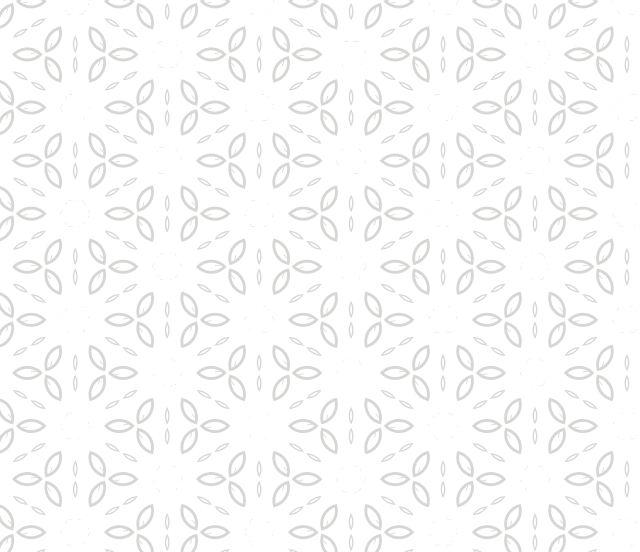
A WebGL 2 fragment shader for this pattern:

```glsl
#version 300 es
precision highp float;

uniform vec2 u_resolution;
out vec4 fragColor;

const float PI = 3.14159265;
const float CELLS_ACROSS = 6.028;            // lattice spacings per canvas width
const vec2 ROSETTE_ORIGIN = vec2(0.5486, 0.4457);
const vec3 PAPER = vec3(1.0);
const vec3 PETAL_GREY = vec3(0.84, 0.84, 0.83);
const vec3 FAINT_GREY = vec3(0.88, 0.88, 0.87);

vec2 hashGradient(vec2 cell) {
    float h = fract(sin(dot(cell, vec2(127.1, 311.7))) * 43758.5);
    return vec2(cos(2.0 * PI * h), sin(2.0 * PI * h));
}

float gradientNoise(vec2 p) {
    vec2 i = floor(p), f = fract(p);
    vec2 u = f * f * f * (f * (f * 6.0 - 15.0) + 10.0);
    vec2 e = vec2(1.0, 0.0);
    float bottom = mix(dot(hashGradient(i), f),
                       dot(hashGradient(i + e.xy), f - e.xy), u.x);
    float top = mix(dot(hashGradient(i + e.yx), f - e.yx),
                    dot(hashGradient(i + e.xx), f - e.xx), u.x);
    return mix(bottom, top, u.y);
}

// Offset from the nearest point of a triangular lattice with unit spacing
vec2 latticeOffset(vec2 p) {
    vec2 period = vec2(sqrt(3.0), 1.0);
    vec2 a = p - period * floor(p / period + 0.5);
    vec2 b = p - period * (floor(p / period) + 0.5);
    return dot(a, a) < dot(b, b) ? a : b;
}

// Rotates the nearest of six spokes onto the x axis
vec2 foldSpokes(vec2 p, float firstAngle) {
    float sector = PI / 3.0;
    float angle = atan(p.y, p.x) - firstAngle;
    angle -= sector * floor(angle / sector + 0.5);
    return length(p) * vec2(cos(angle), sin(angle));
}

// Pointed lens along x, made of two circular arcs
float lensDistance(vec2 p, vec2 halfSize) {
    p = abs(p);
    float shift = (halfSize.x * halfSize.x - halfSize.y * halfSize.y) / (2.0 * halfSize.y);
    if ((p.x - halfSize.x) * shift > p.y * halfSize.x)
        return length(p - vec2(halfSize.x, 0.0));
    return length(p + vec2(0.0, shift)) - shift - halfSize.y;
}

// Outline lying inside the edge of the lens
float petalDistance(vec2 p, vec2 halfSize, float stroke) {
    return abs(lensDistance(p, halfSize) + 0.5 * stroke) - 0.5 * stroke;
}

float segmentDistance(vec2 p, vec2 a, vec2 b, float halfWidth) {
    vec2 ab = b - a;
    float t = clamp(dot(p - a, ab) / dot(ab, ab), 0.0, 1.0);
    return length(p - a - ab * t) - halfWidth;
}

float coverage(float dist, float pixel) {
    return clamp(0.5 - dist / pixel, 0.0, 1.0);
}

void main() {
    vec2 uv = gl_FragCoord.xy / u_resolution.x;
    float pixel = CELLS_ACROSS / u_resolution.x;
    vec2 p = (uv - ROSETTE_ORIGIN) * CELLS_ACROSS;
    vec2 local = latticeOffset(p);
    vec2 largeSpoke = foldSpokes(local, 0.0);
    vec2 smallSpoke = foldSpokes(local, PI / 6.0);

    // Large and small petals alternate around each rosette
    vec2 petal = largeSpoke - vec2(0.415, 0.0);
    float large = petalDistance(petal, vec2(0.144, 0.066), 0.027);
    float small = petalDistance(smallSpoke - vec2(0.403, 0.0), vec2(0.081, 0.022), 0.0125);

    // Fine nick inside the outer end of each large petal
    float nick = segmentDistance(petal, vec2(0.038, 0.008), vec2(0.078, 0.017), 0.0035);

    // Worn, broken hexagon at the rosette centre
    float edge = segmentDistance(smallSpoke, vec2(0.122, -0.068), vec2(0.122, 0.068), 0.0018);
    float corner = smoothstep(0.020, 0.032, abs(smallSpoke.y));
    float wear = smoothstep(-0.02, 0.12, gradientNoise(p * 28.0));

    vec3 color = mix(PAPER, FAINT_GREY, coverage(edge, pixel) * corner * wear);
    color = mix(color, PETAL_GREY, coverage(min(min(large, small), nick), pixel));
    fragColor = vec4(color, 1.0);
}
```
